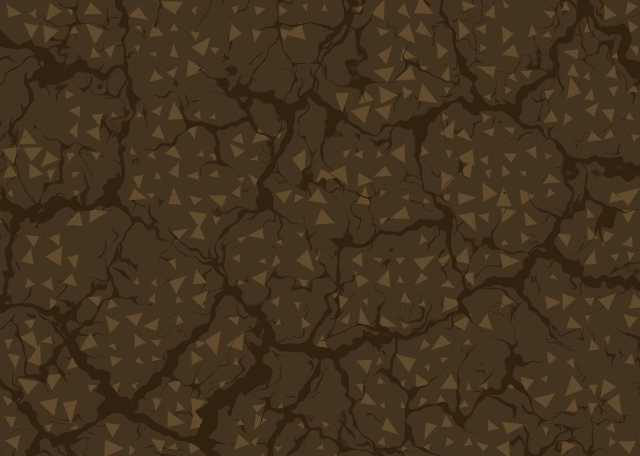
Reproduce this texture procedurally as a Shadertoy shader.

```glsl
const vec3 SOIL = vec3(0.262, 0.200, 0.122);
const vec3 CRACK = vec3(0.200, 0.130, 0.060);
const vec3 STONE = vec3(0.390, 0.296, 0.181);
// Lengths are in canvas heights, scales in cells per canvas height
const float PLATE_SCALE = 3.8, BRANCH_SCALE = 8.5;
const float STROKE_SCALE = 17.0, STONE_SCALE = 22.0;
const float CRACK_WIDTH = 0.0054, CRACK_VARIATION = 0.025;
const float BRANCH_WIDTH = 0.0002, BRANCH_VARIATION = 0.014;
const float STROKE_WIDTH = 0.0033, STROKE_VARIATION = 0.006, STROKE_REACH = 0.075;
const float STONE_MIN = 0.0040, STONE_MAX = 0.0124;
const float STONE_SKEW = 0.5, STONE_GAPS = -0.26, STONE_CLEARANCE = 0.017;
const float BRISTLE = 1.5, JUNCTION_SHARPNESS = 26.0, TAU = 6.28319;

vec2 hash2(vec2 p) {
    vec3 q = fract(p.xyx * vec3(0.1031, 0.1030, 0.0973));
    q += dot(q, q.yzx + 33.33);
    return fract((q.xx + q.yz) * q.zy);
}

float corner(vec2 cell, vec2 offset) {
    return dot(hash2(cell + 71.0) * 2.0 - 1.0, offset);
}

float gradientNoise(vec2 p) {
    vec2 i = floor(p), f = p - i, e = vec2(1.0, 0.0);
    vec2 u = f * f * f * (f * (f * 6.0 - 15.0) + 10.0);
    float low = mix(corner(i, f), corner(i + e, f - e), u.x);
    float high = mix(corner(i + e.yx, f - e.yx), corner(i + 1.0, f - 1.0), u.x);
    return mix(low, high, u.y);
}

vec2 noise2(vec2 p) {
    return vec2(gradientNoise(p), gradientNoise(p + vec2(37.2, 91.7)));
}

vec2 jagged(vec2 p) {
    return p + 0.085 * noise2(p * 5.0) + 0.036 * noise2(p * 14.0 + 9.0)
             + 0.018 * noise2(p * 36.0 + 23.0);
}

// Distance to the Voronoi borders, softened so that junctions swell
float borderDistance(vec2 p) {
    vec2 cell = floor(p), f = p - cell, nearCell = vec2(0.0), nearest = vec2(9.0);
    for (int k = 0; k < 9; k++) {
        vec2 g = vec2(k % 3, k / 3) - 1.0;
        vec2 r = g + hash2(cell + g) - f;
        if (dot(r, r) < dot(nearest, nearest)) { nearest = r; nearCell = g; }
    }
    float sum = 0.0;
    for (int k = 0; k < 25; k++) {
        if (k == 12) continue;
        vec2 g = nearCell + vec2(k % 5, k / 5) - 2.0;
        vec2 r = g + hash2(cell + g) - f;
        float d = dot(0.5 * (nearest + r), normalize(r - nearest));
        sum += exp(-JUNCTION_SHARPNESS * d);
    }
    return -log(sum) / JUNCTION_SHARPNESS;
}

float plateDistance(vec2 q) {
    return borderDistance(q * PLATE_SCALE + 3.0) / PLATE_SCALE;
}

// Signed distance to the main cracks and their broken branches
float crackDistance(vec2 p) {
    vec2 q = jagged(p);
    float bristle = 1.0 + BRISTLE * gradientNoise(p * 46.0);
    float mainWidth = CRACK_WIDTH + CRACK_VARIATION * gradientNoise(p * 3.1 + 5.0);
    float branchWidth = BRANCH_WIDTH + BRANCH_VARIATION * gradientNoise(p * 5.0 + 40.0);
    float branches = borderDistance(q * BRANCH_SCALE + 50.0) / BRANCH_SCALE;
    return min(plateDistance(q) - mainWidth * bristle, branches - branchWidth * bristle);
}

// Short tapered fissures, bundled along the main cracks
float strokeDistance(vec2 p) {
    vec2 q = jagged(p), cell = floor(q * STROKE_SCALE);
    float d = 1.0, fade = 1.0 - smoothstep(0.3, 1.0, plateDistance(q) / STROKE_REACH);
    for (int k = 0; k < 9; k++) {
        vec2 id = cell + vec2(k % 3, k / 3) - 1.0, h = hash2(id + 130.0);
        vec2 r = q - (id + hash2(id + 170.0)) / STROKE_SCALE;
        float region = gradientNoise(id * 0.23 + 0.4);
        float angle = 1.1 + 5.0 * region + 1.2 * (h.x - 0.5);
        float halfLength = mix(0.014, 0.036, h.y);
        float width = (STROKE_WIDTH + STROKE_VARIATION * region) * fade - 0.0006 * (1.0 - fade);
        vec2 axis = vec2(cos(angle), sin(angle));
        float along = dot(r, axis) / halfLength, across = dot(r, vec2(-axis.y, axis.x));
        float bend = halfLength * (0.3 * along * along + 0.12 * sin(along * 5.0));
        d = min(d, abs(across - bend) - width + abs(width) * along * along);
    }
    return d;
}

// Triangular chips that fill the plates and keep clear of the cracks
float stoneDistance(vec2 p, float pixel) {
    vec2 cell = floor(p * STONE_SCALE);
    float nearest = 1.0;
    for (int k = 0; k < 9; k++) {
        vec2 id = cell + vec2(k % 3, k / 3) - 1.0, h = hash2(id + 210.0);
        vec2 centre = (id + 0.5 + 0.45 * (hash2(id + 250.0) - 0.5)) / STONE_SCALE;
        float radius = mix(STONE_MIN, STONE_MAX, pow(h.x, 1.3)), d = -1.0;
        for (float side = 0.0; side < 3.0; side++) {
            float skew = STONE_SKEW * (hash2(id + 300.0 + 40.0 * side).x - 0.5);
            float angle = TAU * (h.y + side / 3.0) + skew;
            d = max(d, dot(p - centre, vec2(cos(angle), sin(angle))) - radius);
        }
        if (d < pixel && gradientNoise(centre * 3.0 + 17.0) > STONE_GAPS
            && plateDistance(jagged(centre)) > STONE_CLEARANCE
            && crackDistance(centre) > 0.4 * radius) nearest = min(nearest, d);
    }
    return nearest;
}

void mainImage(out vec4 fragColor, in vec2 fragCoord) {
    vec2 p = fragCoord / iResolution.y;
    float pixel = 0.8 / iResolution.y;
    vec3 color = mix(CRACK, SOIL, smoothstep(-pixel, pixel, strokeDistance(p)));
    color = mix(STONE, color, smoothstep(-pixel, pixel, stoneDistance(p, pixel)));
    color = mix(CRACK, color, smoothstep(-pixel, pixel, crackDistance(p)));
    fragColor = vec4(color, 1.0);
}
```
